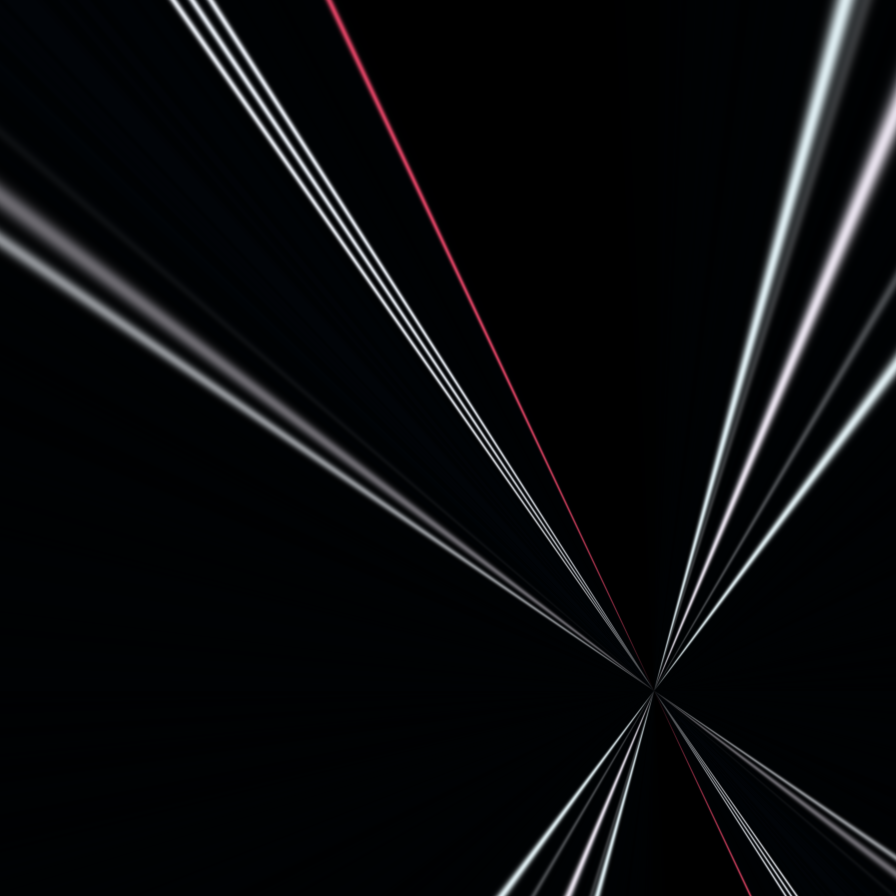
Give the GLSL for this background, as a WebGL 1 fragment shader.

```glsl
precision highp float;
uniform vec2 u_resolution;

#define CENTER vec2(0.730, 0.229)
#define WHITE vec3(0.89, 0.90, 0.92)
#define PEARL vec3(0.90, 0.87, 0.91)
#define ICE vec3(0.86, 0.91, 0.92)
#define CRIMSON vec3(0.84, 0.25, 0.37)
#define NIGHT vec3(0.0, 0.007, 0.013)
#define STREAK_DENSITY 0.8

float hash(float n) {
    return fract(sin(n * 127.1) * 43758.5);
}

float noise(float x) {
    float cell = floor(x);
    return mix(hash(cell), hash(cell + 1.0), smoothstep(0.0, 1.0, x - cell));
}

// Soft line through the center that widens with distance.
// Narrow parts are spread over a pixel and dimmed to keep their energy.
float beam(vec2 p, float degrees, float spread) {
    float angle = radians(degrees);
    float across = p.x * sin(angle) - p.y * cos(angle);
    float width = length(p) * radians(spread);
    float pixel = 0.65 / u_resolution.y;
    float softWidth = sqrt(width * width + pixel * pixel);
    float offset = across / softWidth;
    return exp(-offset * offset) * width / softWidth;
}

// Near-black field with faint radial streaks and one empty sector
vec3 backdrop(vec2 p) {
    float degrees = mod(atan(p.y, p.x + 1e-6) * 57.29578, 180.0);
    float streak = noise(degrees * STREAK_DENSITY);
    float fine = noise(degrees * STREAK_DENSITY * 4.0 + 31.0);
    float sector = smoothstep(83.0, 97.0, degrees)
                 * (1.0 - smoothstep(113.0, 116.0, degrees));
    float blueOffset = (degrees - 132.0) / 8.0;
    vec3 color = NIGHT * (0.5 + 0.6 * streak + 0.3 * fine);
    color += vec3(0.003, 0.007, 0.017) * exp(-blueOffset * blueOffset) * fine;
    return color * (1.0 - sector);
}

void main() {
    vec2 p = (gl_FragCoord.xy - CENTER * u_resolution) / u_resolution.y;
    vec3 color = backdrop(p);

    // Broad bright beams, with dim companions
    color += ICE * beam(p, 74.5, 0.78);
    color += WHITE * 0.22 * beam(p, 72.9, 0.55);
    color += PEARL * beam(p, 67.3, 0.95);
    color += WHITE * 0.30 * beam(p, 59.5, 0.60);
    color += ICE * beam(p, 53.4, 0.95);

    // Gray pair
    color += PEARL * 0.46 * beam(p, 142.9, 0.75);
    color += WHITE * 0.62 * beam(p, 145.4, 0.55);
    color += WHITE * 0.05 * beam(p, 139.5, 0.35);

    // Fine white triplet
    for (int i = 0; i < 3; i++) {
        color += WHITE * beam(p, 122.7 + 1.07 * float(i), 0.22);
    }

    // Thin red line
    color += CRIMSON * beam(p, 115.2, 0.24);

    gl_FragColor = vec4(min(color, vec3(0.95)), 1.0);
}
```
